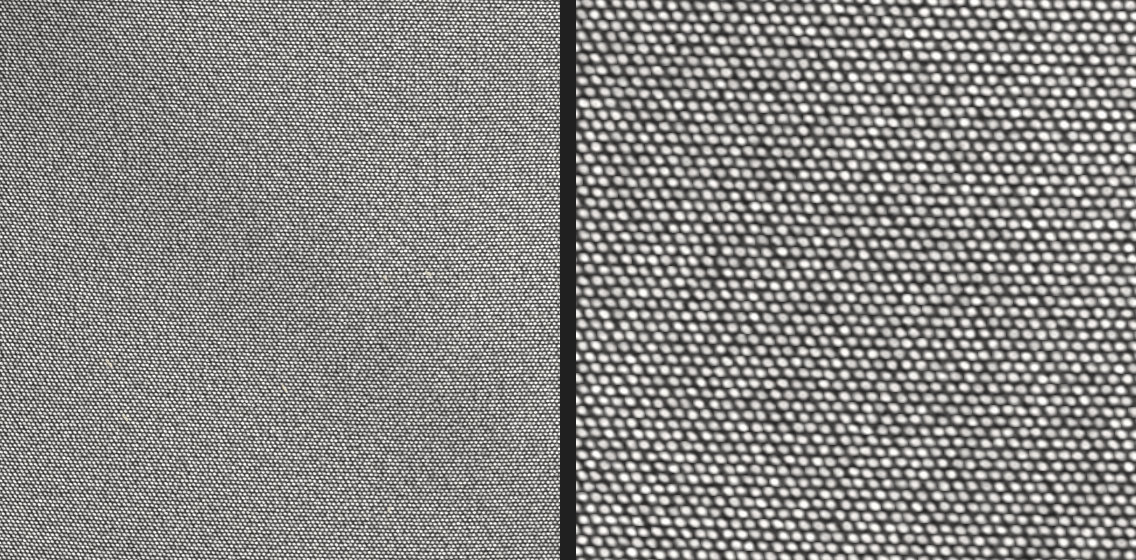
Left: the whole. Right: its middle third, enlarged.
Reproduce this texture procedurally as a Shadertoy shader.

```glsl
// Grey plain-weave cloth: staggered rows of small domed weft stitches, with faint
// warp threads between them. Rows sag gently; stitches vary slightly in tone and
// place; fibre noise, soft diagonal shading and a few pale lint flecks lie on top.

const vec2 STITCHES = vec2(120.0, 152.0);     // repeats across, rows down
const vec2 STITCH_RADIUS = vec2(0.55, 0.57);  // in cells
const vec2 WARP_RADIUS = vec2(0.24, 0.60);    // in cells
const float STITCH_TILT = 0.38;               // slant at the left edge
const float ROW_SLOPE = 0.05;                 // row descent at the left edge
const float JITTER = 0.14;                    // stitch displacement, in cells
const float RAGGEDNESS = 0.22;                // unevenness of stitch outlines
const float TONE_SPREAD = 0.16;
const float FIBRE_AMOUNT = 0.18;
const float BEND_AMOUNT = 0.006;              // slow bending of the threads
const float FOLD_DEPTH = 0.07;
const float FOLD_WIDTH = 0.22;
const float GAP_TONE = 0.22;
const float WARP_TONE = 0.32;
const float CROWN_TONE = 0.95;
const vec3 CLOTH_TINT = vec3(1.0, 0.985, 0.97);
const vec3 LINT_COLOR = vec3(0.93, 0.90, 0.80);
const int LINT_COUNT = 6;
const int SAMPLES = 3;

float hash(vec2 p) {
    return fract(sin(dot(p, vec2(127.1, 311.7))) * 43758.5453);
}

float noise(vec2 p) {
    vec2 i = floor(p);
    vec2 f = fract(p);
    f = f * f * (3.0 - 2.0 * f);
    float low = mix(hash(i), hash(i + vec2(1.0, 0.0)), f.x);
    float high = mix(hash(i + vec2(0.0, 1.0)), hash(i + 1.0), f.x);
    return mix(low, high, f.y);
}

// Tone of the woven threads
float weave(vec2 uv) {
    vec2 bend = vec2(noise(uv * 4.0), noise(uv * 4.0 + 31.0)) - 0.5;
    float sag = ROW_SLOPE * (uv.x - 0.5 * uv.x * uv.x);
    vec2 grid = (uv + BEND_AMOUNT * bend + vec2(0.0, sag)) * STITCHES;
    float row = floor(grid.y);
    grid.x += 0.5 * mod(row, 2.0) + 0.12 * (hash(vec2(row, 7.0)) - 0.5);
    vec2 cell = floor(grid);
    vec2 local = fract(grid) - 0.5;

    // Raised weft stitch
    vec2 shift = vec2(hash(cell + 17.0), hash(cell + 43.0)) - 0.5;
    vec2 p = local - JITTER * shift;
    p.y += STITCH_TILT * (1.0 - uv.x) * p.x;
    float ragged = RAGGEDNESS * (noise(grid * 2.3 + 11.0) - 0.5);
    float d = length(p / STITCH_RADIUS) + ragged;
    float dome = 1.0 - smoothstep(0.2, 1.08, d);

    // Warp thread seen at the sides of the stitch, clearer towards the right
    vec2 q = vec2(0.5 - abs(local.x), local.y) / WARP_RADIUS;
    float warp = (1.0 - smoothstep(0.2, 1.0, length(q))) * uv.x;

    float tone = 1.0 + TONE_SPREAD * (hash(cell) - 0.5);
    float fibre = noise(uv * STITCHES * vec2(2.9, 2.7)) - 0.5;
    float base = mix(GAP_TONE, WARP_TONE, warp);
    return mix(base, CROWN_TONE * tone, dome) + FIBRE_AMOUNT * fibre;
}

// Broad light: a dark fold from upper left to lower right, brighter at right
float shading(vec2 uv) {
    float across = (uv.x + uv.y - 1.0) / FOLD_WIDTH;
    float fold = FOLD_DEPTH * exp(-across * across);
    float mottling = 0.04 * (noise(uv * 3.5 + 5.0) - 0.5);
    float corner = 0.04 * smoothstep(0.35, 0.0, length(uv - vec2(0.0, 1.0)));
    return 1.0 + 0.06 * uv.x - fold - corner + mottling;
}

// Coverage of the scattered lint
float lint(vec2 uv) {
    float cover = 0.0;
    for (int i = 0; i < LINT_COUNT; i++) {
        float id = float(i) + 1.0;
        vec2 p = uv - vec2(hash(vec2(id, 3.0)), hash(vec2(id, 9.0)));
        float angle = 3.14159 * hash(vec2(id, 15.0));
        vec2 along = vec2(cos(angle), sin(angle));
        float halfLength = mix(0.002, 0.007, hash(vec2(id, 21.0)));
        float t = clamp(dot(p, along), -halfLength, halfLength);
        float d = length(p - along * t);
        cover = max(cover, 1.0 - smoothstep(0.0012, 0.0035, d));
    }
    return cover * (0.5 + 0.5 * noise(uv * 300.0));
}

void mainImage(out vec4 fragColor, in vec2 fragCoord) {
    vec3 color = vec3(0.0);
    for (int j = 0; j < SAMPLES; j++) {
        for (int i = 0; i < SAMPLES; i++) {
            vec2 offset = (vec2(i, j) + 0.5) / float(SAMPLES) - 0.5;
            vec2 uv = (fragCoord + offset) / iResolution.xy;
            vec3 cloth = CLOTH_TINT * weave(uv) * shading(uv);
            color += mix(cloth, LINT_COLOR, lint(uv));
        }
    }
    color /= float(SAMPLES * SAMPLES);
    fragColor = vec4(clamp(color, 0.0, 1.0), 1.0);
}
```
